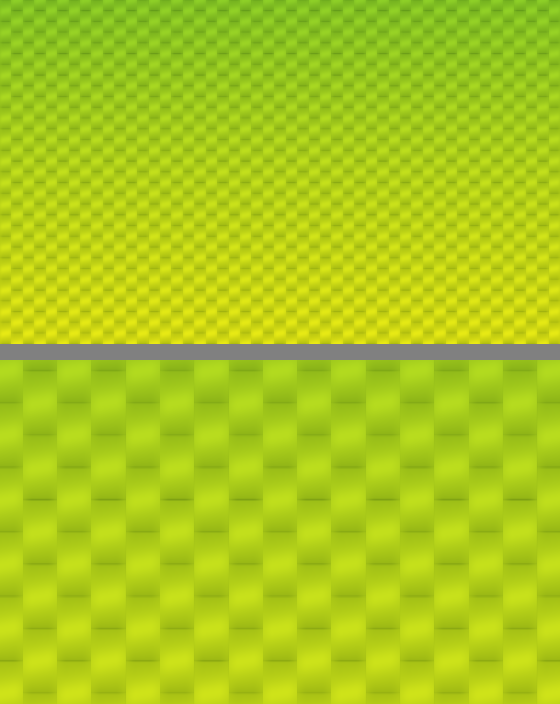
Top, the full canvas; bottom, a detail of the centre.
Write a WebGL 1 fragment shader that draws this pattern.

```glsl
precision highp float;

uniform vec2 u_resolution;

float hash(vec2 p) {
  vec3 q = fract(vec3(p.xyx) * 0.1031);
  q += dot(q, q.yzx + 33.33);
  return fract((q.x + q.y) * q.z);
}

// Vertical blend from lemon at the bottom to leaf green at the top
vec3 backdrop(float height) {
  vec3 lower = mix(vec3(0.84, 0.86, 0.07), vec3(0.70, 0.82, 0.10), min(height * 2.0, 1.0));
  return mix(lower, vec3(0.51, 0.76, 0.14), max(height * 2.0 - 1.0, 0.0));
}

// Antialiased line around distance zero
float line(float dist, float halfWidth, float pixel) {
  return 1.0 - smoothstep(halfWidth - 0.5 * pixel, halfWidth + pixel, dist);
}

void main() {
  vec2 uv = gl_FragCoord.xy / u_resolution;

  // Strips: 49 columns of 16 tiles, odd columns shifted by half a tile
  vec2 grid = vec2(uv.x * 49.0, (1.0 - uv.y) * 16.0);
  vec2 pixel = vec2(49.0, 16.0) / u_resolution;
  float column = floor(grid.x);
  grid.y += 0.5 * mod(column, 2.0);
  vec2 cell = fract(grid);
  vec2 edge = min(cell, 1.0 - cell);
  float seamRow = floor(grid.y + 0.5);

  // Relief fades toward the strip sides so that neighbours blend
  float across = smoothstep(-0.12, 0.3, edge.x);

  // Woven bulge with a slightly slanted crest
  float crest = 0.5 - 0.5 * cos(6.28318 * (cell.y + 0.1 * (cell.x - 0.5)));
  float relief = 0.095 * (crest - 0.5) + 0.05 * pow(crest, 4.0);

  // Soft shadow where the strip dips under, deeper above the seam
  relief -= 0.085 * exp(-(1.0 - cell.y) * 8.0) + 0.035 * exp(-cell.y * 12.0);
  float shade = 0.98 + relief * mix(0.4, 1.0, across);

  // Thin seams, varying in strength by row and by tile
  float strength = 0.025 + 0.07 * pow(hash(vec2(seamRow, mod(column, 2.0) + 7.0)), 2.0)
                 + 0.02 * hash(vec2(column, seamRow));
  shade -= strength * line(edge.y, 0.012, pixel.y) * across;
  shade -= 0.02 * line(edge.x, 0.015, pixel.x) * hash(vec2(floor(grid.x + 0.5), 3.0));

  // Shading tints the green channel a little less than the red
  vec3 color = backdrop(uv.y) * pow(vec3(shade), vec3(1.15, 0.9, 1.2));
  gl_FragColor = vec4(clamp(color, 0.0, 1.0), 1.0);
}
```
